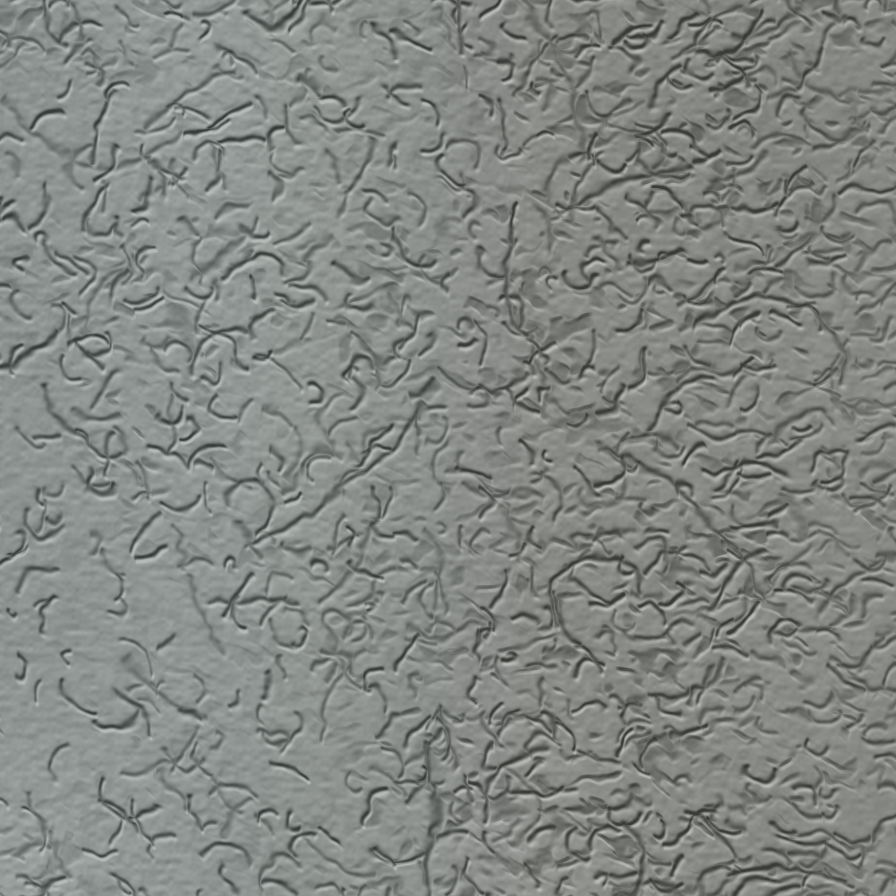
Write a WebGL 1 fragment shader that draws this texture.

```glsl
precision highp float;
// Grey-green plaster scored with short curved grooves. Scattered arcs and
// stretched noise form a depth field, which is lit from the upper left so that
// each groove gets a dark upper wall and a pale lower rim.
uniform vec2 u_resolution;

const float TAU = 6.28318;
const float GROOVE_WIDTH = 0.0034;
const vec2 LIGHT_STEP = vec2(-0.0007, 0.0020);
const vec3 COOL_TINT = vec3(-0.018, 0.010, -0.002);
const vec3 WARM_TINT = vec3(-0.002, 0.006, -0.010);

vec4 hash4(vec2 p) {
  vec4 q = fract(p.xyxy * vec4(0.1031, 0.1030, 0.0973, 0.1099));
  q += dot(q, q.wzxy + 33.33);
  return fract((q.xxyz + q.yzzw) * q.zywx);
}

float noise(vec2 p) {
  vec2 i = floor(p), f = fract(p);
  f = f * f * (3.0 - 2.0 * f);
  float low = mix(hash4(i).x, hash4(i + vec2(1.0, 0.0)).x, f.x);
  float high = mix(hash4(i + vec2(0.0, 1.0)).x, hash4(i + 1.0).x, f.x);
  return mix(low, high, f.y);
}

vec2 noise2(vec2 p) {
  return vec2(noise(p), noise(p + 57.3)) - 0.5;
}

vec2 rotate(vec2 p, float angle) {
  float c = cos(angle), s = sin(angle);
  return vec2(c * p.x + s * p.y, c * p.y - s * p.x);
}

// Distance to an arc whose middle lies at the origin
float arcDistance(vec2 p, float radius, float aperture) {
  p = vec2(abs(p.x), p.y + radius);
  vec2 tip = vec2(sin(aperture), cos(aperture));
  return tip.y * p.x > tip.x * p.y
    ? length(p - tip * radius)
    : abs(length(p) - radius);
}

// Crowding of the marks: loose on the left, dense on the right
float crowding(vec2 p) {
  return 0.28 + 0.30 * smoothstep(0.05, 0.75, p.x) + 0.5 * noise(p * 6.0 + 11.0);
}

// One random arc per cell; returns groove depth from 0 to 1
float grooves(vec2 p, float cell, float seed, float width) {
  vec2 base = floor(p / cell);
  float depth = 0.0;
  for (int j = -1; j <= 1; j++) {
    for (int i = -1; i <= 1; i++) {
      vec2 id = base + vec2(float(i), float(j));
      vec4 place = hash4(id + seed);
      vec4 shape = hash4(id + seed + 71.7);
      vec2 center = (id + place.xy) * cell;
      float present = step(place.z, crowding(center));
      float spread = mix(TAU, 1.9, smoothstep(0.2, 0.8, center.x));
      float angle = (place.w - 0.5) * spread + 0.15 + 0.5 * TAU * step(0.5, shape.w);
      float halfLength = cell * mix(0.2, 0.62, shape.x);
      float aperture = mix(0.25, 1.7, shape.y * shape.y);
      float d = arcDistance(rotate(p - center, angle), halfLength / aperture, aperture);
      float strength = present * mix(0.5, 1.05, shape.z);
      depth = max(depth, strength * exp(-d * d / (width * width)));
    }
  }
  return depth;
}

// Short stretched dents that fill the dense side
float wrinkles(vec2 p) {
  float dents = noise(rotate(p, 0.3) * vec2(42.0, 95.0));
  dents = max(dents, noise(rotate(p, -0.45) * vec2(48.0, 105.0) + 31.0));
  return smoothstep(0.68, 0.95, dents) * smoothstep(0.35, 0.9, crowding(p));
}

float plasterDepth(vec2 p) {
  vec2 q = p + 0.013 * noise2(p * 32.0) + 0.006 * noise2(p * 85.0);
  float depth = grooves(q, 0.040, 3.0, GROOVE_WIDTH * 0.9);
  depth = max(depth, grooves(q, 0.046, 137.0, GROOVE_WIDTH));
  depth = max(depth, grooves(q, 0.085, 271.0, GROOVE_WIDTH * 1.1));
  depth = max(depth, grooves(q, 0.210, 419.0, GROOVE_WIDTH * 1.15));
  depth = max(depth, 0.65 * wrinkles(q));
  float grain = noise(p * vec2(105.0, 165.0)) - 0.5;
  float grit = noise(p * 230.0 + 19.0) - 0.5;
  return depth + 0.24 * grain + 0.10 * grit;
}

void main() {
  vec2 p = gl_FragCoord.xy / u_resolution.y;
  float across = gl_FragCoord.x / u_resolution.x;

  // Relief: the lit wall brightens, the shaded wall and groove floor darken
  float lit = plasterDepth(p + LIGHT_STEP);
  float shaded = plasterDepth(p - LIGHT_STEP);
  float contrast = mix(1.0, 0.75, smoothstep(0.8, 1.0, across));
  float relief = contrast * (0.20 * lit - 0.38 * shaded);

  // Uneven light over the wall, paler on the left
  float wall = mix(0.585, 0.535, smoothstep(0.0, 0.8, across));
  wall += 0.04 * (noise(p * 3.5 + 5.0) - 0.5);
  float tone = clamp(wall + relief, 0.23, 0.72);

  vec3 tint = mix(COOL_TINT, WARM_TINT, smoothstep(0.1, 0.7, across));
  gl_FragColor = vec4(tone + tint, 1.0);
}
```
